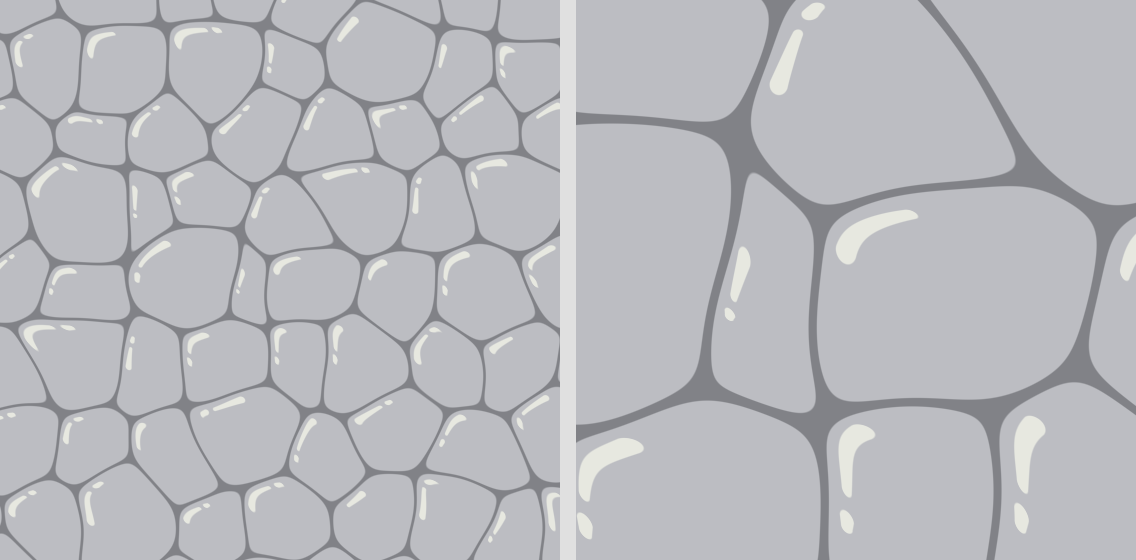
Left, the full canvas; right, a detail of the centre.
This pattern is drawn by a WebGL 2 fragment shader. Its source:

```glsl
#version 300 es
precision highp float;
// Rounded grey cobblestones with thin dark joints and glossy highlights at their upper left.

uniform vec2 u_resolution;
out vec4 fragColor;

vec3 hash3(vec2 cell) {
    vec3 h = fract(cell.xyx * vec3(0.1031, 0.1030, 0.0973) + 0.37);
    h += dot(h, h.yxz + 33.33);
    return fract((h.xxy + h.yzz) * h.zyx);
}

// Stone seed: position in xy, weight (how far it pushes its neighbours) in z
vec3 seed(vec2 cell) {
    vec3 h = hash3(cell);
    float stagger = 0.5 * mod(cell.y, 2.0) - 0.25;
    return vec3(cell + 0.5 + vec2(stagger, 0.0) + 0.58 * (h.xy - 0.5), 0.43 * h.z);
}

// Cell whose weighted seed is nearest to p
vec2 findStone(vec2 p) {
    vec2 base = floor(p), owner = base;
    float nearest = 1e5;
    for (int y = -2; y <= 2; y++)
    for (int x = -2; x <= 2; x++) {
        vec2 cell = base + vec2(x, y);
        vec3 s = seed(cell);
        float power = dot(p - s.xy, p - s.xy) - s.z;
        if (power < nearest) { nearest = power; owner = cell; }
    }
    return owner;
}

// Depth inside a stone (x) and its gradient (yz); roundness blends the edges at corners
vec3 stoneDepth(vec2 p, vec2 owner, float roundness) {
    vec3 a = seed(owner);
    float own = dot(p - a.xy, p - a.xy) - a.z;
    float total = 0.0;
    vec2 slope = vec2(0.0);
    for (int y = -2; y <= 2; y++)
    for (int x = -2; x <= 2; x++) {
        if (x == 0 && y == 0) continue;
        vec3 b = seed(owner + vec2(x, y));
        vec2 apart = a.xy - b.xy;
        float gap = length(apart);
        float edge = (dot(p - b.xy, p - b.xy) - b.z - own) / (2.0 * gap);
        float w = exp(-edge / roundness);
        total += w;
        slope += w * apart / gap;
    }
    return vec3(-roundness * log(total), slope / total);
}

// Signed distance to a bent stroke: s runs along it, t across it
float stroke(float s, float t, float halfLength, float halfWidth, float taper) {
    float width = halfWidth * (1.0 - taper * clamp(s / halfLength, -1.0, 1.0));
    return length(vec2(max(abs(s) - halfLength, 0.0), t)) - width;
}

void main() {
    const float STONES = 7.3;
    vec2 p = gl_FragCoord.xy / u_resolution.y * STONES + vec2(3.0, 5.0);
    float pixel = STONES / u_resolution.y;

    // Slightly bowed sides
    p += 0.035 * sin(p.yx * 3.1 + vec2(0.4, 1.9)) + 0.015 * sin(p.yx * 6.7 + p + vec2(2.0, 0.7));

    // Climb from the seed to the middle of the stone, then measure its radius
    vec2 owner = findStone(p);
    vec2 middle = seed(owner).xy;
    for (int i = 0; i < 4; i++) middle += 0.15 * stoneDepth(middle, owner, 0.12).yz;
    float radius = max(stoneDepth(middle, owner, 0.03).x, 0.12);

    float depth = stoneDepth(p, owner, 0.02 + 0.075 * radius).x;
    float stone = smoothstep(-0.8, 0.8, (depth - 0.017) / pixel);

    // Highlight: a tapered crescent along the rim, often with a dot beyond one end
    vec3 rnd = hash3(owner + 71.0);
    float tilt = 2.45 + 0.6 * (rnd.x - 0.5);
    vec2 facing = vec2(cos(tilt), sin(tilt));
    vec2 q = p - middle;
    float along = atan(dot(q, vec2(-facing.y, facing.x)), dot(q, facing)) * length(q);
    along *= rnd.y < 0.5 ? -1.0 : 1.0;
    float across = depth - 0.06 - 0.1 * radius;
    float halfWidth = 0.02 + 0.03 * radius;
    float halfLength = radius * mix(0.27, 0.42, rnd.z);
    float shine = stroke(along, across, halfLength, halfWidth, 0.3);
    if (fract(rnd.z * 7.0) < 0.75) {
        float dotAt = 1.2 * halfLength + 3.2 * halfWidth;
        shine = min(shine, stroke(along - dotAt, across, 0.05 * radius, 0.9 * halfWidth, 0.1));
    }
    float gloss = stone * smoothstep(0.8, -0.8, shine / pixel);

    vec3 jointColor = vec3(0.505, 0.51, 0.53);
    vec3 stoneColor = vec3(0.738, 0.742, 0.76);
    vec3 glossColor = vec3(0.905, 0.91, 0.88);
    fragColor = vec4(mix(mix(jointColor, stoneColor, stone), glossColor, gloss), 1.0);
}
```
